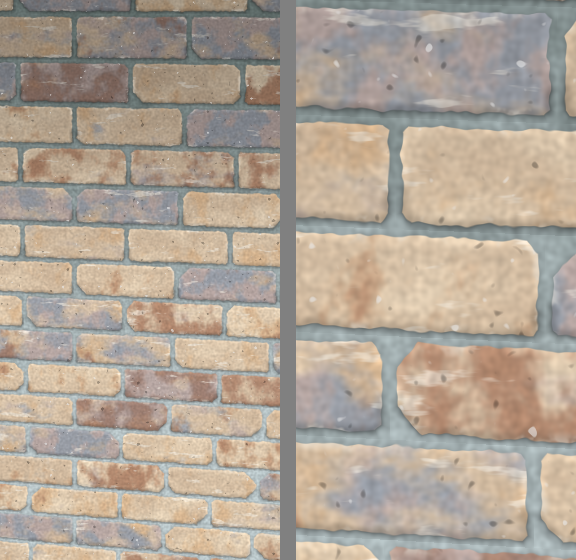
Left, the full canvas; right, a detail of the centre.
A WebGL 2 fragment shader for this texture:

```glsl
#version 300 es
precision highp float;
// A weathered tan brick wall in running bond, courses narrowing downward, with pale grey-blue mortar.

uniform vec2 u_resolution;
out vec4 fragColor;

const vec3 CREAM = vec3(0.87, 0.80, 0.70);
const vec3 TAN = vec3(0.77, 0.68, 0.58);
const vec3 OCHRE = vec3(0.80, 0.65, 0.49);
const vec3 RUST = vec3(0.60, 0.43, 0.35);
const vec3 SLATE = vec3(0.53, 0.57, 0.63);
const vec3 MAUVE = vec3(0.66, 0.60, 0.60);
const vec3 MORTAR_DARK = vec3(0.36, 0.41, 0.40);
const vec3 MORTAR_PALE = vec3(0.74, 0.79, 0.80);

vec2 hash2(vec2 p) {
  vec3 q = fract(p.xyx * vec3(0.1031, 0.1030, 0.0973));
  q += dot(q, q.yzx + 33.33);
  return fract((q.xx + q.yz) * q.zy);
}

float cornerSlope(vec2 cell, vec2 corner, vec2 f) {
  return dot(hash2(cell + corner) * 2.0 - 1.0, f - corner);
}

float gradientNoise(vec2 p) {
  vec2 i = floor(p), f = fract(p);
  vec2 w = f * f * f * (f * (f * 6.0 - 15.0) + 10.0);
  float low = mix(cornerSlope(i, vec2(0, 0), f), cornerSlope(i, vec2(1, 0), f), w.x);
  float high = mix(cornerSlope(i, vec2(0, 1), f), cornerSlope(i, vec2(1, 1), f), w.x);
  return mix(low, high, w.y);
}

float fbm(vec2 p) {
  float sum = 0.0, gain = 1.0;
  for (int i = 0; i < 4; i++) {
    sum += gain * gradientNoise(p);
    p = p * 2.07 + 19.3;
    gain *= 0.55;
  }
  return sum;
}

// Box distance with one corner of the current quadrant cut off
float chippedBox(vec2 p, vec2 halfSize, float cut) {
  vec2 q = abs(p) - halfSize;
  float box = length(max(q, 0.0)) + min(max(q.x, q.y), 0.0);
  return max(box, (q.x + q.y + cut) * 0.707);
}

// Position inside the brick cell (xy) and cell size (zw); id receives column and row
vec4 brickCell(vec2 uv, out vec2 id) {
  float depth = (1.0 - uv.y) / (1.0 + 0.043 * uv.x);
  float course = 0.21 + 11.6 * depth + 4.45 * depth * depth;
  float row = floor(course + 0.5);
  float perWidth = 2.39 + 0.051 * row;
  float along = (uv.x - 0.266) * perWidth + 0.5 * (1.0 - mod(row, 2.0));
  id = vec2(floor(along), row);
  vec2 size = vec2(1.0 / perWidth, 2.0 / (11.6 + 8.9 * depth));
  return vec4(vec2(fract(along) - 0.5, row - course) * size, size);
}

vec3 brickColor(vec2 p, vec2 seed, float depth) {
  vec2 pick = hash2(seed + 41.0);
  vec2 q = p + seed * 3.7;
  float blotch = fbm(q * vec2(7.0, 11.0));
  float stain = fbm(q * vec2(11.0, 9.0) + 53.0);
  float tone = hash2(seed + 73.0).x - 0.5;
  vec3 color = mix(TAN, CREAM, clamp(0.55 + 0.8 * blotch + 0.5 * tone, 0.0, 1.0));
  color = mix(color, OCHRE, 0.65 * smoothstep(-0.1, 0.5, stain + 0.3 * tone));
  // Fired slate and rust patches, strongest on a few bricks
  float topBias = 0.16 * (1.0 - smoothstep(0.2, 0.6, depth)) * smoothstep(0.1, 0.7, p.x);
  float cool = smoothstep(0.62, 0.95, pick.x + topBias + 0.45 * blotch);
  color = mix(color, mix(MAUVE, SLATE, smoothstep(-0.25, 0.2, stain)), 0.85 * cool);
  float rust = smoothstep(0.68, 1.05, pick.y + 0.6 * stain);
  color = mix(color, RUST, 0.7 * rust);
  // Pale scuffs drawn out along the brick
  float scuff = smoothstep(0.3, 0.55, fbm(q * vec2(9.0, 34.0) + 17.0));
  return mix(color, vec3(0.90, 0.88, 0.84), 0.55 * scuff);
}

void main() {
  vec2 uv = gl_FragCoord.xy / u_resolution;
  vec2 p = uv * vec2(1.0, 2.0);
  float pixel = 1.0 / u_resolution.x;
  float depth = 1.0 - uv.y;

  vec2 id;
  vec4 cell = brickCell(uv, id);
  vec2 local = cell.xy;
  vec2 seed = id + 20.0;

  // Worn outline
  float chip = hash2(seed * 2.0 + step(0.0, local)).x;
  float cut = 0.006 + 0.035 * chip * chip * chip;
  vec2 joint = mix(vec2(0.0095, 0.0105), vec2(0.0075, 0.0065), depth);
  float d = chippedBox(local, cell.zw * 0.5 - joint, cut);
  d += 0.005 * gradientNoise(p * 24.0) + 0.004 * gradientNoise(p * 70.0);
  float brickMask = 1.0 - smoothstep(-pixel, pixel, d);

  float grain = gradientNoise(p * 105.0) + 0.6 * gradientNoise(p * 58.0 + 9.0);
  float underside = smoothstep(0.0, 0.03, -local.y);

  // Brick face with lit top rim, dark lower rim, pits and pale specks
  vec3 face = brickColor(p, seed, depth);
  face *= mix(0.75, 1.04, smoothstep(0.0, 0.55, depth)) * (1.0 + 0.13 * grain);
  float rim = smoothstep(-0.013, 0.0, d);
  face *= 1.0 + rim * mix(0.09, -0.17, underside);
  float speck = gradientNoise(p * 64.0 + 31.0);
  face *= 1.0 - 0.28 * smoothstep(0.36, 0.55, speck);
  face = mix(face, vec3(0.92), 0.6 * smoothstep(0.4, 0.55, -speck));
  face = mix(face, vec3(0.90, 0.88, 0.84), 0.5 * rim * smoothstep(0.1, 0.4, fbm(p * 18.0)));

  // Sandy mortar, shaded beneath each brick
  vec3 mortar = mix(MORTAR_DARK, MORTAR_PALE, smoothstep(-0.1, 0.85, depth + 0.15 * fbm(p * 9.0)));
  mortar *= 1.0 + 0.16 * grain;
  mortar *= 1.0 - 0.4 * mix(0.3, 1.0, underside) * exp(-max(d, 0.0) * 190.0);

  fragColor = vec4(clamp(mix(mortar, face, brickMask), 0.0, 1.0), 1.0);
}
```
